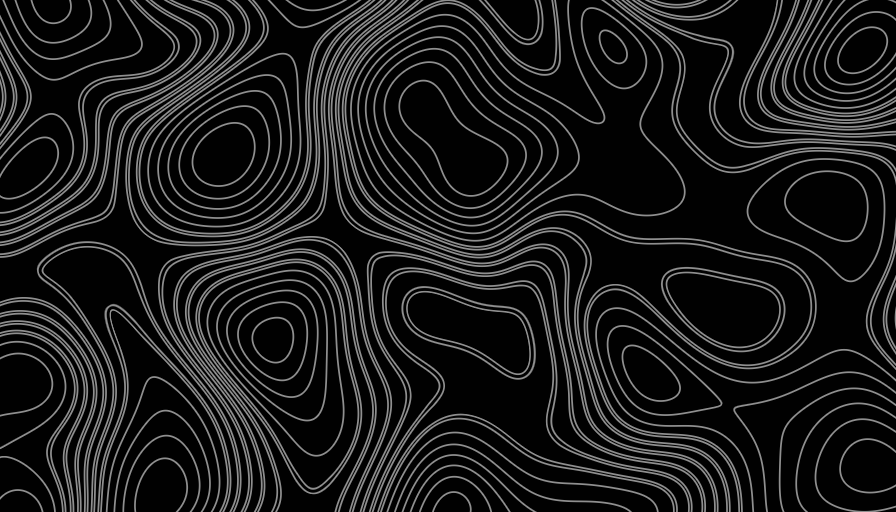
Reproduce this pattern procedurally as a WebGL 1 fragment shader.

```glsl
precision highp float;
// Topographic contour map: thin grey height lines on black, doubled at middle heights.

uniform vec2 u_resolution;

// All lengths are in canvas heights.
const vec3 GROUND_COLOR = vec3(0.004);
const vec3 LINE_COLOR = vec3(0.56);
const float CELL_SIZE = 0.23;        // spacing of hills and basins
const float BUMP_RADIUS = 0.45;      // Gaussian radius, in cells
const float LEVEL_STEP = 0.112;      // height between contours
const float DOUBLE_LIMIT = 0.34;     // contours below this height are doubled
const float DOUBLE_RISE = 0.011;     // height offset of each doubled strand
const float MIN_SPLIT = 0.0027;      // nearest and farthest strand offset
const float MAX_SPLIT = 0.0045;
const float LINE_WIDTH = 0.0034;
const float SLOPE_DELTA = 0.001;
const vec2 MAP_OFFSET = vec2(3.7, 8.2);

vec3 hash3(vec2 cell) {
  vec3 q = fract(vec3(cell.xyx) * vec3(0.1031, 0.1030, 0.0973));
  q += dot(q, q.yxz + 33.33);
  return fract((q.xxy + q.yzz) * q.zyx);
}

// Layered sines bend the round bumps into uneven shapes.
vec2 warp(vec2 p) {
  p += 0.030 * sin(7.3 * p.yx + vec2(0.4, 2.1));
  p += 0.014 * sin(13.1 * p.yx + 5.0 * p + vec2(1.7, 4.2));
  return p + 0.004 * sin(27.0 * p.yx + vec2(3.1, 0.6));
}

// Cellular field: one jittered hill or basin per grid cell.
float terrain(vec2 p) {
  vec2 q = warp(p) / CELL_SIZE;
  vec2 base = floor(q);
  float height = 0.0;
  for (int j = -2; j <= 2; j++) {
    for (int i = -2; i <= 2; i++) {
      vec2 cell = base + vec2(float(i), float(j));
      vec3 rnd = hash3(cell);
      vec2 toCenter = q - cell - mix(vec2(0.12), vec2(0.88), rnd.xy);
      float falloff = dot(toCenter, toCenter) / (2.0 * BUMP_RADIUS * BUMP_RADIUS);
      height += (2.0 * rnd.z - 1.0) * exp(-falloff);
    }
  }
  return height;
}

void main() {
  vec2 p = gl_FragCoord.xy / u_resolution.y + MAP_OFFSET;
  float pixel = 1.0 / u_resolution.y;

  // Height and slope
  float height = terrain(p);
  vec2 gradient = vec2(terrain(p + vec2(SLOPE_DELTA, 0.0)),
                       terrain(p + vec2(0.0, SLOPE_DELTA))) - height;
  float slope = max(length(gradient) / SLOPE_DELTA, 0.02);

  // Distance to the nearest contour
  float level = (floor(height / LEVEL_STEP) + 0.5) * LEVEL_STEP;
  float dist = abs(height - level) / slope;

  // Split middle contours into two strands
  float split = clamp(DOUBLE_RISE / slope, MIN_SPLIT, MAX_SPLIT);
  if (abs(level) < DOUBLE_LIMIT) dist = abs(dist - split);

  float coverage = clamp(0.5 + (0.5 * LINE_WIDTH - dist) / pixel, 0.0, 1.0);
  gl_FragColor = vec4(mix(GROUND_COLOR, LINE_COLOR, coverage), 1.0);
}
```
